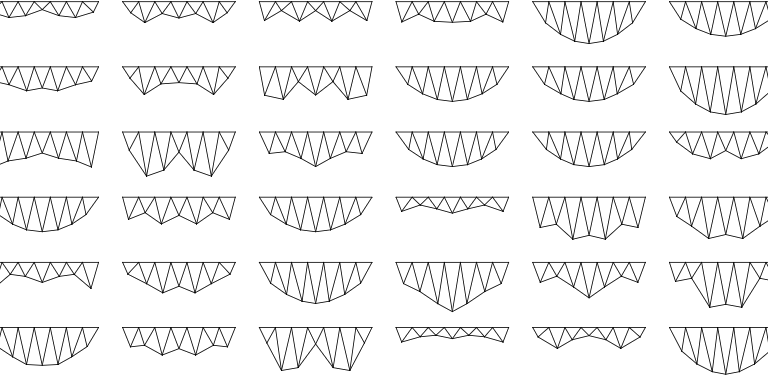
A WebGL 1 fragment shader for this pattern:

```glsl
precision highp float;

uniform vec2 u_resolution;

// Lengths are fractions of the canvas height.
#define PITCH vec2(0.356, 0.1697)
#define FIRST_TOP vec2(0.110, 0.0044)
#define SEGMENT 0.0419
#define LINE_WIDTH 0.0021
#define MIN_DEPTH 0.058
#define MAX_DEPTH 0.130
#define BOWL_SHARE 0.32
#define SEED 7.0

float hash(vec2 p, float salt) {
  vec3 q = fract(vec3(p, salt + SEED) * vec3(0.1031, 0.1137, 0.0973));
  q += dot(q, q.yzx + 33.33);
  return fract((q.x + q.y) * q.z);
}

float segmentDistance(vec2 p, vec2 a, vec2 b) {
  vec2 ab = b - a;
  return length(p - a - ab * clamp(dot(p - a, ab) / dot(ab, ab), 0.0, 1.0));
}

// Share of the pixel left white by a thin line.
float paperLeft(vec2 p, vec2 a, vec2 b, float pixel) {
  float d = segmentDistance(p, a, b);
  float halfLine = 0.5 * LINE_WIDTH;
  float covered = min(d + 0.5 * pixel, halfLine) - max(d - 0.5 * pixel, -halfLine);
  return 1.0 - clamp(covered / pixel, 0.0, 1.0);
}

// Lower vertex k, counted outward from the axis of the shape.
vec2 lowerVertex(vec2 cell, float k) {
  float size = mix(MIN_DEPTH, MAX_DEPTH, hash(cell, 11.0));
  float bowl = smoothstep(-0.08, 0.08, BOWL_SHARE - hash(cell, 23.0));
  float jagged = mix(0.32, 1.0, hash(cell, 31.0 + 5.0 * k));
  jagged *= k > 2.5 ? 0.8 : 1.0;
  float rounded = 1.0 - 0.055 * k * k;
  float depth = mix(size * jagged, max(size, 0.09) * rounded, bowl);
  float shift = (hash(cell, 61.0 + 7.0 * k) - 0.5) * 0.2 * min(k, 1.0);
  float x = k * mix(1.03, 0.91, bowl) + shift;
  return vec2(x * SEGMENT, depth);
}

void main() {
  float pixel = 1.0 / u_resolution.y;
  vec2 p = gl_FragCoord.xy * pixel;
  p.y = 1.0 - p.y;

  // Cell coordinates: x folded about the axis, y downward from the top edge.
  vec2 grid = (p - FIRST_TOP) / PITCH + vec2(0.5, 0.1);
  vec2 cell = floor(grid);
  vec2 q = (fract(grid) - vec2(0.5, 0.1)) * PITCH;
  q.x = abs(q.x);

  // Top edge.
  float paper = paperLeft(q, vec2(0.0), vec2(3.5 * SEGMENT, 0.0), pixel);

  // Zigzag struts and the lower outline.
  vec2 previous = vec2(0.0);
  for (int i = 0; i < 4; i++) {
    float k = float(i);
    vec2 low = lowerVertex(cell, k);
    paper *= paperLeft(q, low, vec2((k + 0.5) * SEGMENT, 0.0), pixel);
    if (i > 0) {
      paper *= paperLeft(q, vec2((k - 0.5) * SEGMENT, 0.0), low, pixel);
      paper *= paperLeft(q, previous, low, pixel);
    }
    previous = low;
  }

  gl_FragColor = vec4(vec3(paper), 1.0);
}
```
